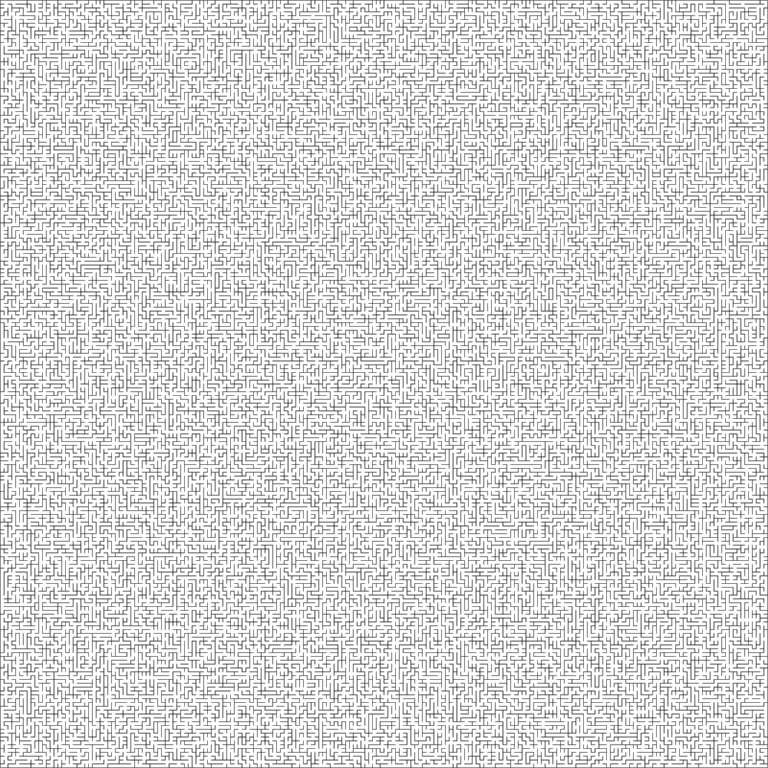
This pattern is drawn by a WebGL 2 fragment shader. Its source:

```glsl
#version 300 es
precision highp float;
precision highp int;

uniform vec2 u_resolution;
out vec4 fragColor;

const int CELLS = 200;              // maze cells along one side
const float WALL_WIDTH = 0.148;     // in cells
const float FILTER_PIXELS = 1.4;    // width of the smoothing box
const float MAX_FILTER = 0.84;      // in cells, keeps the lookup local
const uint SEED = 17u;
const int REROLLS = 3;
const vec3 PAPER = vec3(0.995);
const vec3 INK = vec3(0.01);

uint hash(ivec2 post) {
    uint h = uint(post.x) * 73856093u ^ uint(post.y) * 19349663u ^ SEED * 83492791u;
    h = (h ^ (h >> 16)) * 0x7feb352du;
    h = (h ^ (h >> 15)) * 0x846ca68bu;
    return h ^ (h >> 16);
}

// Directions 0..3 are right, up, left, down
ivec2 stepTo(int direction) {
    int along = 1 - (direction & 2);
    return (direction & 1) == 0 ? ivec2(along, 0) : ivec2(0, along);
}

int opposite(int direction) {
    return direction ^ 2;
}

bool isInterior(ivec2 post) {
    return all(greaterThan(post, ivec2(0))) && all(lessThan(post, ivec2(CELLS)));
}

bool isBorder(ivec2 post) {
    bool inRange = all(greaterThanEqual(post, ivec2(0)))
                && all(lessThanEqual(post, ivec2(CELLS)));
    return inRange && !isInterior(post);
}

int freeDirection(ivec2 post) {
    return isInterior(post) ? int(hash(post) & 3u) : -1;
}

// Every interior post grows one wall. Even posts choose freely; odd posts
// avoid doubling a neighbour's wall or closing off a single cell.
int wallDirection(ivec2 post) {
    int choice = freeDirection(post);
    if (choice < 0 || ((post.x + post.y) & 1) == 0) return choice;

    int around[4];
    for (int k = 0; k < 4; k++) around[k] = freeDirection(post + stepTo(k));

    int turn = (hash(post) & 4u) == 0u ? 1 : 3;
    for (int i = 0; i < REROLLS; i++) {
        int next = around[choice];
        bool doubled = next == opposite(choice);
        bool closesCell = next >= 0 && around[max(next, 0)] == opposite(next);
        if (!doubled && !closesCell) break;
        choice = (choice + turn) & 3;
    }
    return choice;
}

// Share of a box of the given size around x that lies between low and high
float overlap(float x, float low, float high, float size) {
    return max(0.0, min(high, x + 0.5 * size) - max(low, x - 0.5 * size)) / size;
}

void main() {
    float gridSpan = float(CELLS) + WALL_WIDTH;
    float halfWall = 0.5 * WALL_WIDTH;
    vec2 grid = gl_FragCoord.xy / u_resolution.y * gridSpan - halfWall;
    float size = min(FILTER_PIXELS * gridSpan / u_resolution.y, MAX_FILTER);

    ivec2 post = ivec2(floor(grid + 0.5));
    vec2 offset = grid - vec2(post);
    int ownDirection = wallDirection(post);

    // Post square, then the walls that leave it
    float coverage = overlap(offset.x, -halfWall, halfWall, size)
                   * overlap(offset.y, -halfWall, halfWall, size);
    for (int k = 0; k < 4; k++) {
        ivec2 neighbour = post + stepTo(k);
        bool hasWall = ownDirection == k
                    || wallDirection(neighbour) == opposite(k)
                    || (isBorder(post) && isBorder(neighbour));
        if (!hasWall) continue;
        vec2 axis = vec2(stepTo(k));
        float along = dot(offset, axis);
        float across = dot(offset, vec2(-axis.y, axis.x));
        coverage += overlap(along, halfWall, 1.0 - halfWall, size)
                  * overlap(across, -halfWall, halfWall, size);
    }

    fragColor = vec4(mix(PAPER, INK, min(coverage, 1.0)), 1.0);
}
```
